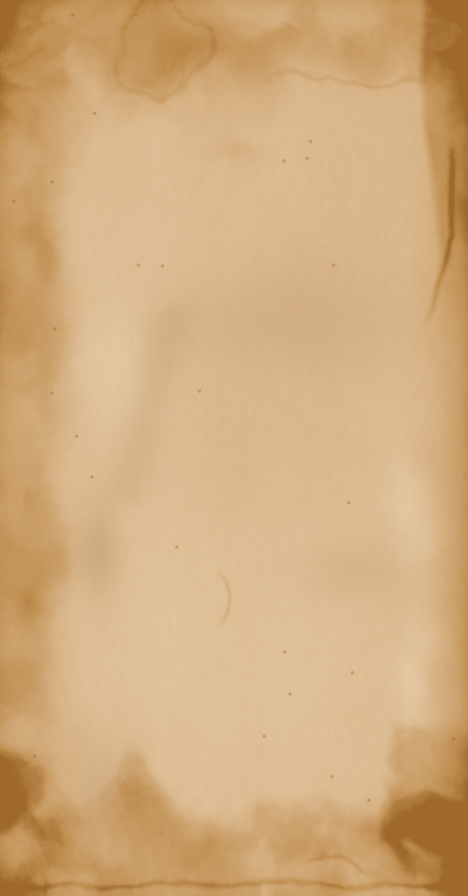
This texture is drawn by a Shadertoy shader. Its source:

```glsl
// Aged parchment: a pale sheet with tea-coloured washes along its borders.
// Noise-warped border distances give soft stains with dark tide lines;
// one scalar stain depth is then mapped through a ramp of paper colours.

const vec3 PAPER = vec3(0.87, 0.75, 0.59);
const vec3 TAN   = vec3(0.81, 0.65, 0.45);
const vec3 OCHRE = vec3(0.75, 0.56, 0.32);
const vec3 UMBER = vec3(0.62, 0.41, 0.17);
const vec3 SHADE = vec3(0.75, 0.60, 0.42);
const float ASPECT = 0.5234;     // sheet width over height
const float BASE_STAIN = 0.07;
const float WARP = 0.055;        // wobble of the stain borders
const float GRAIN = 0.035;
const float FIBRE_SCALE = 190.0;

float hash(vec2 p) {
    return fract(sin(dot(p, vec2(127.1, 311.7))) * 43758.5453);
}

float noise(vec2 p) {
    vec2 i = floor(p), f = fract(p);
    f = f * f * (3.0 - 2.0 * f);
    return mix(mix(hash(i), hash(i + vec2(1, 0)), f.x),
               mix(hash(i + vec2(0, 1)), hash(i + vec2(1, 1)), f.x), f.y);
}

float fbm(vec2 p) {
    float sum = 0.0, amp = 0.5;
    for (int i = 0; i < 5; i++) {
        sum += amp * noise(p);
        p = mat2(1.6, 1.2, -1.2, 1.6) * p + 7.3;
        amp *= 0.5;
    }
    return sum;
}

float blob(vec2 p, vec2 centre, vec2 radius) {
    vec2 v = (p - centre) / radius;
    return exp(-dot(v, v));
}

// 1 inside a border (d < 0), fading over the given softness
float wash(float d, float soft) { return 1.0 - smoothstep(-soft, soft, d); }

float tide(float d, float width) { return exp(-d * d / (width * width)); }

// 1 between a and b with soft ends
float span(float t, float a, float b) {
    return smoothstep(a - 0.02, a + 0.02, t) * (1.0 - smoothstep(b - 0.02, b + 0.02, t));
}

float borderStain(vec2 p, vec2 warp, float mottle) {
    float x = p.x + warp.x, y = p.y + warp.y * 0.7;
    float s = 0.0;

    // left strip with two orange patches
    float left = x - 0.125 - 0.03 * blob(p, vec2(0.12, 0.12), vec2(1.0, 0.12));
    s += wash(left, 0.07) * (0.17 + 0.25 * mottle) + 0.26 * exp(-p.x / 0.035);
    s += 0.28 * blob(p + warp, vec2(0.08, 0.36), vec2(0.045, 0.11));
    s += 0.20 * blob(p + warp, vec2(0.10, 0.74), vec2(0.045, 0.12));

    // top wash, deeper on the left, with nested tide lines
    float depth = mix(0.115, 0.075, smoothstep(0.4, 0.65, p.x));
    float top = 1.0 - y - depth;
    s += wash(top, 0.055) * (0.10 + 0.38 * mottle) + 0.20 * exp((p.y - 1.0) / 0.015);
    s += 0.22 * blob(p + warp, vec2(0.38, 0.93), vec2(0.13, 0.045));
    s += 0.16 * tide(1.0 - y - 0.085, 0.004) * span(p.x, 0.57, 0.90);
    s += 0.13 * tide(length((p + warp - vec2(0.36, 0.945)) * vec2(ASPECT, 1.0)) - 0.05, 0.005);
    s += 0.15 * blob(p + warp, vec2(0.50, 0.835), vec2(0.06, 0.018));

    // right strip and the hanging stain in its upper third
    s += 0.45 * exp((p.x - 1.0) / 0.035) + 0.12 * wash(0.92 - x, 0.05);
    float hang = 0.905 + 0.04 * smoothstep(0.92, 0.66, p.y) - p.x - warp.x * 0.25;
    s += wash(hang, 0.012) * smoothstep(0.60, 0.76, p.y) * (0.18 + 0.28 * mottle);
    float drip = p.x + warp.x * 0.25 - 0.965 + 0.45 * max(0.74 - p.y, 0.0);
    s += 0.38 * tide(drip, 0.007) * span(p.y, 0.65, 0.83);

    // bottom wash, with a raised tongue and a heavy right corner
    float rise = 0.095 + 0.055 * blob(p, vec2(0.28, 0.1), vec2(0.05, 1.0))
               + 0.035 * wash(p.x - 0.15, 0.05);
    float bottom = y - rise;
    s += wash(bottom, 0.025) * (0.14 + 0.42 * mottle) + 0.07 * tide(bottom, 0.008);
    float corner = max(0.85 - p.x - warp.x, y - 0.175);
    s += wash(corner, 0.025) * (0.12 + 0.30 * mottle) + 0.10 * tide(corner, 0.015);
    s += 0.20 * blob(p + warp, vec2(0.29, 0.10), vec2(0.05, 0.05));
    s += 0.30 * tide(p.y - 0.008 - abs(warp.y) * 0.3, 0.004);
    s += 0.24 * tide(y - 0.035 - 0.02 * sin(p.x * 21.0), 0.004) * span(p.x, 0.66, 0.78);
    return s;
}

void mainImage(out vec4 fragColor, in vec2 fragCoord) {
    vec2 p = fragCoord / iResolution.xy;
    vec2 sheet = p * vec2(ASPECT, 1.0);
    vec2 warp = WARP * 2.0 * (vec2(fbm(sheet * 13.0), fbm(sheet * 13.0 + 40.0)) - 0.48);
    float mottle = smoothstep(0.2, 0.75, fbm(sheet * 17.0 + warp * 12.0 + 11.0));

    // broad cloudiness and pale rubbed areas
    float stain = BASE_STAIN + 0.16 * (fbm(sheet * vec2(7.0, 4.0) + 3.0) - 0.48);
    stain += borderStain(p, warp, mottle);
    stain -= 0.13 * blob(p, vec2(0.25, 0.59), vec2(0.08, 0.07));
    stain -= 0.15 * blob(p + warp * 0.5, vec2(0.89, 0.43), vec2(0.05, 0.045));
    stain -= 0.17 * blob(p + warp * 0.5, vec2(0.89, 0.25), vec2(0.04, 0.05));
    stain -= 0.06 * blob(p, vec2(0.48, 0.30), vec2(0.28, 0.14));

    // small crescent mark near the middle
    vec2 mark = (p + warp * 0.15 - vec2(0.462, 0.333)) * vec2(ASPECT, 1.0);
    stain += 0.22 * tide(length(mark * vec2(1.5, 0.7)) - 0.020, 0.003)
           * smoothstep(-0.004, 0.012, mark.x);

    // vertical fibres and fine grain
    float fibre = noise(sheet * FIBRE_SCALE * vec2(1.0, 0.45)) - 0.5;
    stain += GRAIN * (fibre + noise(sheet * FIBRE_SCALE * 1.7) - 0.5);

    vec3 colour = mix(PAPER, TAN, clamp(stain * 3.0, -0.4, 1.0));
    colour = mix(colour, OCHRE, clamp(stain * 3.0 - 1.0, 0.0, 1.0));
    colour = mix(colour, UMBER, clamp(stain * 3.0 - 2.0, 0.0, 1.0));

    // grey-brown creases
    float crease = 0.50 * blob(p, vec2(0.21, 0.385), vec2(0.045, 0.05))
                 + 0.30 * blob(p, vec2(0.63, 0.64), vec2(0.24, 0.06))
                 + 0.28 * tide(p.x - 0.31 - 0.5 * (p.y - 0.53), 0.05) * span(p.y, 0.44, 0.66)
                 + 0.25 * blob(p, vec2(0.76, 0.36), vec2(0.12, 0.035))
                 + 0.35 * blob(p, vec2(0.21, 0.12), vec2(0.05, 0.05));
    colour = mix(colour, SHADE, min(crease, 0.6));

    // sparse dark flecks
    vec2 cell = floor(sheet * 42.0);
    vec2 offset = fract(sheet * 42.0) - 0.3 - 0.4 * vec2(hash(cell + 2.0), hash(cell + 5.0));
    float fleck = step(0.975, hash(cell)) * (1.0 - smoothstep(0.03, 0.12, length(offset)));
    colour = mix(colour, UMBER, 0.45 * fleck);

    fragColor = vec4(colour, 1.0);
}
```
